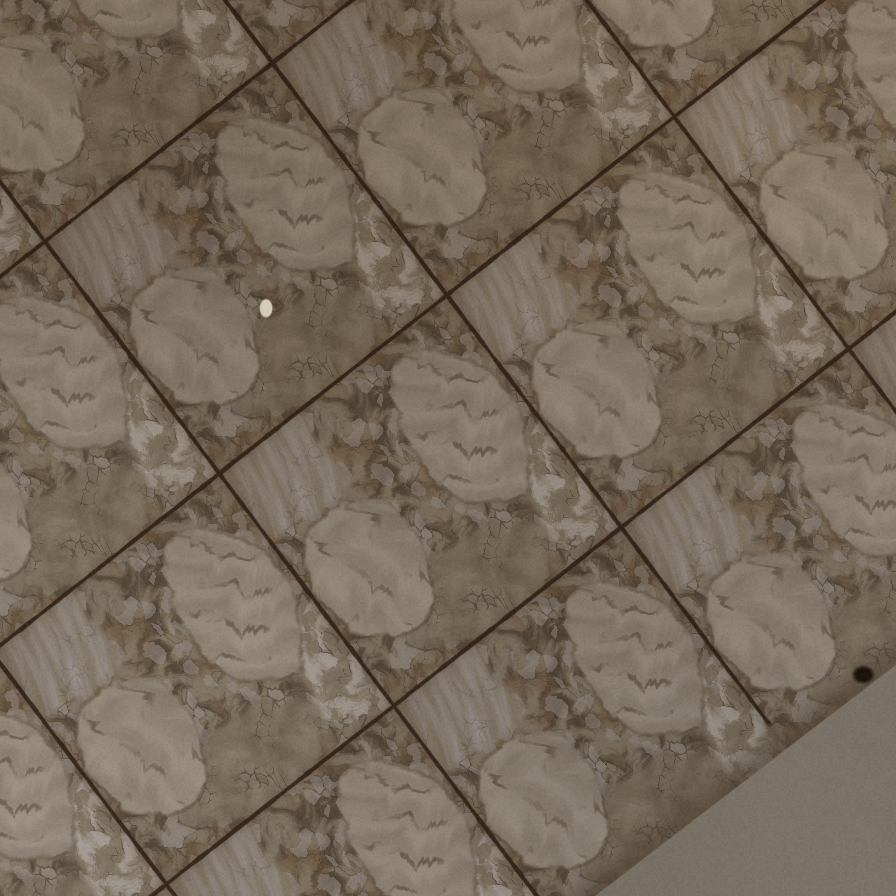
Write a Shadertoy shader that draws this texture.

```glsl
const vec2 GRID_ORIGIN = vec2(0.4987, 0.6706);   // one grout crossing
const vec2 TILE_U = vec2(0.2539, 0.1992);        // tile edge, up and right
const vec2 TILE_V = vec2(-0.1947, 0.2591);       // tile edge, up and left
const float TILE_SIZE = 0.323;
const float GROUT_HALF_WIDTH = 0.0022;
const float TILE_VARIATION = 0.03;
const float GRAIN = 0.025;
const vec2 PANEL_CORNER = vec2(0.664, 0.0);
const vec2 PANEL_NORMAL = vec2(0.609, -0.793);
const vec2 CHIP_POS = vec2(0.297, 0.656);
const vec2 HOLE_POS = vec2(0.9635, 0.247);

const vec3 GROUT = vec3(0.18, 0.12, 0.08);
const vec3 UMBER = vec3(0.31, 0.26, 0.20);
const vec3 RUST = vec3(0.40, 0.31, 0.22);
const vec3 TAN = vec3(0.47, 0.42, 0.35);
const vec3 STONE = vec3(0.525, 0.48, 0.42);
const vec3 SLAB = vec3(0.455, 0.405, 0.335);
const vec3 LILAC = vec3(0.54, 0.505, 0.475);
const vec3 PALE = vec3(0.60, 0.57, 0.53);
const vec3 PANEL = vec3(0.475, 0.445, 0.40);

vec2 hash2(vec2 p) {
    vec3 h = fract(p.xyx * vec3(0.1031, 0.1030, 0.0973));
    h += dot(h, h.yzx + 33.33);
    return fract((h.xx + h.yz) * h.zy);
}

// Cellular noise: nearest distance, gap to the second nearest, cell id
vec3 cells(vec2 p) {
    vec2 base = floor(p), id = base;
    float near = 9.0, second = 9.0;
    for (int j = -1; j <= 1; j++)
    for (int i = -1; i <= 1; i++) {
        vec2 cell = base + vec2(i, j);
        float d = length(cell + hash2(cell + 40.0) - p);
        if (d < near) { second = near; near = d; id = cell; }
        else second = min(second, d);
    }
    return vec3(near, second - near, hash2(id + 91.0).x);
}

// Layered, folded sines, about -1 to 1
float waves(vec2 p) {
    float sum = 0.0, amp = 0.6;
    for (int i = 0; i < 5; i++) {
        p += 0.7 * sin(p.yx * 1.3 + vec2(1.7, 4.1));
        sum += amp * sin(p.x) * cos(p.y);
        p = mat2(1.36, 1.02, -1.02, 1.36) * p + 2.3;
        amp *= 0.62;
    }
    return sum;
}

float ellipse(vec2 p, vec2 center, vec2 radius) {
    return (length((p - center) / radius) - 1.0) * min(radius.x, radius.y);
}

// Stone with veins across "normal" and a dark broken rim
vec3 addStone(vec3 col, float d, vec2 t, vec2 normal, float spacing, float seed) {
    float blotch = waves(t * 9.0 + seed);
    float phase = dot(t, normal) / spacing + 0.55 * blotch;
    float vein = smoothstep(0.75, 1.0, sin(6.2832 * phase));
    vein *= smoothstep(-0.25, 0.6, waves(t * 13.0 + seed + 5.0));
    vec3 face = STONE + 0.025 * blotch + 0.02 * sin(6.2832 * phase + 1.5);
    face = mix(face, UMBER, 0.6 * vein);
    col = mix(col, face, smoothstep(0.008, -0.008, d));
    float rim = smoothstep(0.012, 0.0, abs(d));
    return mix(col, UMBER, rim * (0.35 + 0.3 * blotch));
}

// Printed stone design, the same in every tile
vec3 tilePrint(vec2 t) {
    vec2 w = t + 0.022 * vec2(waves(t * 11.0), waves(t * 11.0 + 7.0));
    float grit = waves(w * 34.0);
    vec3 chips = cells(w * vec2(30.0, 24.0));

    // Rubble bed
    vec3 col = mix(UMBER, TAN, smoothstep(-0.8, 0.45, grit + 0.4 * waves(t * 8.0)));
    col = mix(col, RUST, 0.55 * smoothstep(0.1, 0.7, waves(t * 12.0 + 3.0)));
    col = mix(col, LILAC, 0.55 * smoothstep(0.72, 0.8, chips.z));

    // Fibrous left corner
    float fibre = waves(vec2((t.x - 0.33 * t.y) * 60.0, t.y * 9.0));
    float corner = smoothstep(0.38, 0.33, w.x) * smoothstep(0.67, 0.71, w.y);
    col = mix(col, mix(TAN, LILAC, 0.5 + 0.6 * fibre), corner);

    // Smooth brown slab at the bottom
    float slab = ellipse(w, vec2(0.48, 0.15), vec2(0.30, 0.16));
    vec3 slabColor = SLAB + 0.04 * waves(t * 14.0) + 0.02 * grit;
    col = mix(col, slabColor, 0.85 * smoothstep(0.02, -0.02, slab));

    // Pale fragments on the right
    float fragments = ellipse(w, vec2(0.92, 0.20), vec2(0.14, 0.27));
    vec3 fragmentColor = mix(TAN, PALE, smoothstep(-0.4, 0.7, grit + chips.z - 0.5));
    col = mix(col, fragmentColor, 0.85 * smoothstep(0.02, -0.02, fragments));

    // Dark pits between chips
    float pits = smoothstep(0.16, 0.0, chips.y) * smoothstep(0.05, 0.6, waves(w * 19.0 + 2.0));
    col = mix(col, UMBER * 0.8, 0.6 * pits * (1.0 - 0.6 * corner));

    float upper = ellipse(w, vec2(0.77, 0.61), vec2(0.19, 0.31));
    float lower = ellipse(w, vec2(0.215, 0.42), vec2(0.205, 0.25));
    col = addStone(col, upper, t, vec2(0.61, 0.79), 0.11, 1.0);
    return addStone(col, lower, t, vec2(0.956, 0.29), 0.13, 8.0);
}

void mainImage(out vec4 fragColor, in vec2 fragCoord) {
    float px = 1.0 / iResolution.y;
    vec2 p = fragCoord * px;
    vec2 grid = inverse(mat2(TILE_U, TILE_V)) * (p - GRID_ORIGIN);
    vec2 t = fract(grid);
    float panelDist = dot(p - PANEL_CORNER, PANEL_NORMAL);

    vec3 col = tilePrint(t);
    col += TILE_VARIATION * (hash2(floor(grid) + 20.0).x - 0.5);

    // Grout with rusty stains, strongest at the crossings
    vec2 edge = (0.5 - abs(t - 0.5)) * TILE_SIZE;
    float joint = min(edge.x, edge.y) + 0.0006 * waves(p * 90.0);
    float stain = 0.35 * exp(-joint * 130.0) + 0.4 * exp(-length(edge) * 60.0);
    col = mix(col, RUST * 0.8, stain);
    float grout = smoothstep(px, -px, joint - GROUT_HALF_WIDTH);
    col = mix(col, GROUT, 0.9 * grout * smoothstep(-0.028, -0.036, panelDist));

    // Cool light from the lower left, warm shade above
    col *= mix(vec3(1.03, 1.04, 1.06), vec3(0.98, 0.95, 0.92), smoothstep(0.1, 1.0, p.y));
    col *= 1.0 + 0.04 * sin(p.x * 5.0 + 0.6) * sin(p.y * 4.0 + 1.0);

    // Dirt along the panel, a pale chip and a dark hole
    col = mix(col, UMBER, 0.6 * smoothstep(-0.04, 0.0, panelDist));
    float chip = ellipse(p, CHIP_POS, vec2(0.007, 0.010));
    col = mix(col, vec3(0.83, 0.80, 0.72), smoothstep(px, -px, chip));
    float hole = ellipse(p, HOLE_POS, vec2(0.011, 0.009));
    col = mix(col, GROUT * 0.6, smoothstep(0.003, -0.003, hole));

    vec3 panel = PANEL + 0.012 * waves(p * 7.0);
    col = mix(col, panel, smoothstep(-px, px, panelDist));
    col += GRAIN * (hash2(floor(p * 512.0)).x - 0.5);
    fragColor = vec4(clamp(col, 0.0, 1.0), 1.0);
}
```
